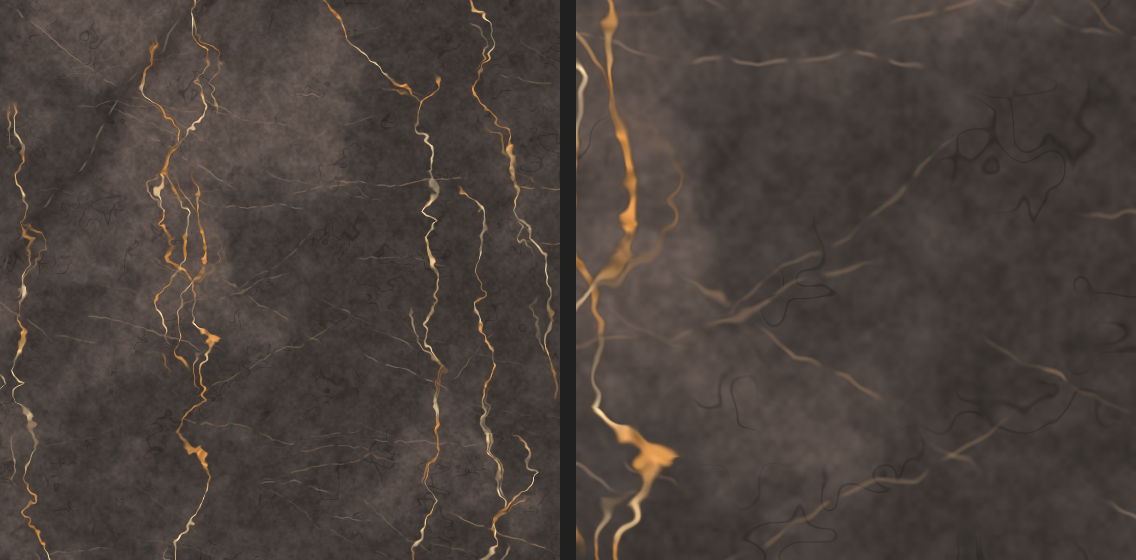
Left: the whole. Right: its middle third, enlarged.
Write a Shadertoy shader that draws this texture.

```glsl
// Dark brown marble: mottled stone crossed by jagged golden veins.
// Veins are height-driven noise paths that swell, split and fade;
// hashed, broken hairlines and a dark diagonal seam lie beneath them.

float hash(vec2 p) {
    vec3 q = fract(p.xyx * vec3(0.1031, 0.1030, 0.0973));
    q += dot(q, q.yzx + 33.33);
    return fract((q.x + q.y) * q.z);
}

float noise(vec2 p) {
    vec2 i = floor(p), f = fract(p);
    f = f * f * (3.0 - 2.0 * f);
    return mix(mix(hash(i), hash(i + vec2(1, 0)), f.x),
               mix(hash(i + vec2(0, 1)), hash(i + vec2(1, 1)), f.x), f.y);
}

float fbm(vec2 p) {
    float sum = 0.0, amp = 0.5;
    for (int i = 0; i < 5; i++) {
        sum += amp * noise(p);
        p = mat2(1.6, 1.2, -1.2, 1.6) * p + 7.3;
        amp *= 0.55;
    }
    return sum;
}

// Straight segments between random heights, from -0.5 to 0.5
float zigzag(float t, float seed) {
    float i = floor(t);
    return mix(hash(vec2(i, seed)), hash(vec2(i + 1.0, seed)), fract(t)) - 0.5;
}

// Small sideways kinks
vec2 crumple(vec2 p, float amount) {
    vec2 coarse = vec2(noise(p * 30.0), noise(p * 30.0 + 50.0)) - 0.5;
    vec2 fine = vec2(noise(p * 95.0 + 9.0), noise(p * 95.0 + 70.0)) - 0.5;
    return p + amount * (0.016 * coarse + 0.009 * fine);
}

// Sideways position of a vein at height y
float veinPath(float y, vec2 ends, float seed, float strand) {
    float x = mix(ends.x, ends.y, y) + 0.07 * (noise(vec2(y * 4.5, seed)) - 0.5);
    x += 0.055 * zigzag(y * 13.0, seed) + 0.028 * zigzag(y * 35.0, seed + 3.0);
    return x + strand * 0.07 * zigzag(y * 9.0, seed + 8.0);
}

vec3 stone(vec2 p) {
    float cloud = fbm(p * 6.0 + 0.7 * fbm(p * 11.0 + 4.0) + 2.0);
    cloud += 0.2 * (noise(p * 3.0 + 5.0) - 0.5) - 0.07 * smoothstep(0.45, 0.9, p.x);
    vec3 col = mix(vec3(0.247, 0.222, 0.209), vec3(0.366, 0.316, 0.293), smoothstep(0.36, 0.75, cloud));
    float grain = fbm(p * 48.0) + 0.4 * (noise(p * 150.0) - 0.5) + 0.3 * (noise(p * 260.0) - 0.5);
    col *= 1.0 + 0.34 * (grain - 0.50);
    // Short dark cracks between the grains
    float crack = abs(noise(p * 26.0 + 1.5 * noise(p * 60.0)) - 0.5);
    float sparse = smoothstep(0.5, 0.75, noise(p * 19.0 + 31.0));
    col *= 1.0 - 0.2 * sparse * (1.0 - smoothstep(0.0, 0.06, crack));
    // Dark diagonal seam with pale threads inside
    float seam = p.x - 0.52 * (p.y - 0.48) - 0.38 * pow(max(p.y - 0.48, 0.0), 2.0) - 0.01;
    seam -= 0.09 * (noise(vec2(p.y * 7.0, 2.0)) - 0.5) + 0.02 * zigzag(p.y * 33.0, 4.0);
    float reach = smoothstep(0.44, 0.52, p.y);
    col *= 1.0 - 0.23 * reach * exp(-pow(seam / 0.03, 2.0));
    float thread = 1.0 - smoothstep(0.0005, 0.0035, abs(seam + 0.008));
    float broken = smoothstep(0.35, 0.7, noise(p * vec2(40, 47)));
    return mix(col, vec3(0.50, 0.44, 0.39), 0.6 * thread * reach * broken);
}

// Thin, broken cracks, mostly falling gently to the right
vec3 addHairlines(vec3 col, vec2 p) {
    for (int i = 0; i < 64; i++) {
        float s = float(i) * 3.7 + 31.0;
        vec2 center = vec2(hash(vec2(s, 1)), hash(vec2(s, 2)));
        float angle = i % 4 == 0 ? mix(0.1, 1.0, hash(vec2(s, 3)))
                                 : -mix(0.0, 0.75, pow(hash(vec2(s, 3)), 1.4));
        vec2 dir = vec2(cos(angle), sin(angle)), d = p - center;
        float along = dot(d, dir), across = dot(d, vec2(-dir.y, dir.x));
        across += 0.025 * (noise(vec2(along * 9.0, s)) - 0.5) + 0.006 * zigzag(along * 50.0, s);
        float span = mix(0.03, 0.17, hash(vec2(s, 4)));
        float taper = 1.0 - smoothstep(0.7 * span, span, abs(along));
        float dashes = smoothstep(0.1, 0.65, noise(vec2(along * 95.0, s + 9.0)));
        float line = 1.0 - smoothstep(0.0, 0.0025, abs(across));
        float strength = mix(0.15, 0.8, pow(hash(vec2(s, 5)), 1.6));
        vec3 rust = mix(vec3(0.52, 0.44, 0.39), vec3(0.62, 0.47, 0.31), hash(vec2(s, 6)));
        col = mix(col, rust, line * taper * dashes * strength);
    }
    return col;
}

vec3 addVeins(vec3 col, vec2 p) {
    // Each vein: x at bottom, x at top, lowest and highest y
    vec4 veins[9] = vec4[9](
        vec4(0.37, 0.31, -0.1, 1.1), vec4(0.36, 0.25, 0.38, 0.94),
        vec4(0.32, 0.42, 0.33, 0.70), vec4(0.79, 0.75, -0.1, 0.88),
        vec4(1.04, 0.83, 0.28, 1.1), vec4(0.89, 0.83, -0.1, 0.68),
        vec4(0.02, 0.01, -0.1, 0.82), vec4(0.94, 1.02, 0.02, 0.24),
        vec4(1.50, 0.59, 0.80, 1.1));
    for (int i = 0; i < 18; i++) {
        vec4 v = veins[i / 2];
        float strand = float(i % 2), seed = float(i / 2) * 17.0 + 5.0;
        float x = veinPath(p.y, v.xy, seed, strand);
        float slope = (veinPath(p.y + 0.003, v.xy, seed, strand) - x) / 0.003;
        float dist = abs(p.x - x) / sqrt(1.0 + slope * slope);
        // Swelling pockets, ragged edges and faded stretches
        float swell = pow(noise(vec2(p.y * 27.0, seed + 2.0)), 4.0) * (1.0 - 0.8 * strand);
        float width = 0.0004 + 0.0068 * swell * (0.2 + noise(p * 140.0));
        float ends = smoothstep(v.z, v.z + 0.03, p.y) * (1.0 - smoothstep(v.w - 0.03, v.w, p.y));
        float fade = mix(0.45, 1.0, smoothstep(0.2, 0.7, noise(vec2(p.y * 50.0, seed + 6.0))));
        fade *= mix(1.0, 0.6 * smoothstep(0.5, 0.7, noise(vec2(p.y * 12.0, seed + 7.0))), strand);
        float rim = 1.0 - smoothstep(width, width + 0.0045, dist);
        float core = 1.0 - smoothstep(width * 0.5, width + 0.0023, dist);
        float pale = smoothstep(0.25, 0.7, noise(vec2(p.y * 25.0, seed + 4.0)));
        vec3 gold = mix(vec3(0.80, 0.54, 0.28), vec3(0.86, 0.76, 0.59), pale);
        gold *= 0.72 + 0.5 * noise(p * 150.0);
        col = mix(col, vec3(0.36, 0.27, 0.19), 0.5 * rim * ends * fade);
        col = mix(col, gold, core * ends * fade);
    }
    return col;
}

void mainImage(out vec4 fragColor, in vec2 fragCoord) {
    vec2 p = fragCoord / iResolution.y;
    vec3 col = addHairlines(stone(p), crumple(p, 0.45));
    col = addVeins(col, crumple(p, 1.0));
    fragColor = vec4(col, 1.0);
}
```
